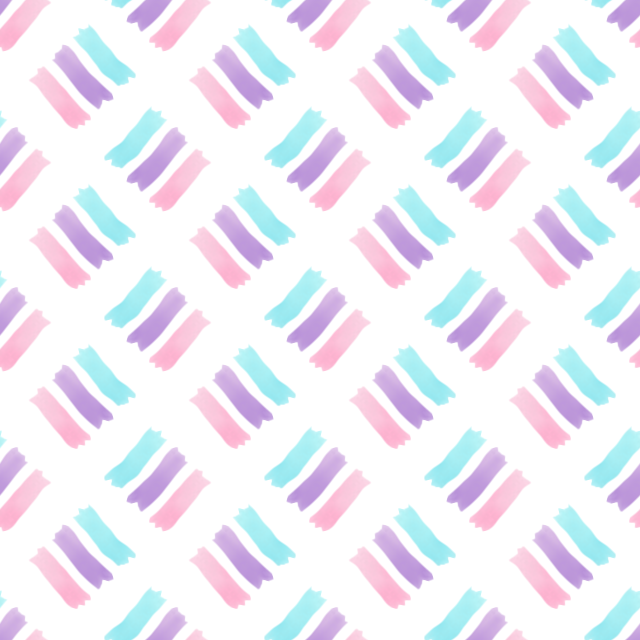
Give the GLSL for this pattern, as a WebGL 2 fragment shader.

```glsl
#version 300 es
precision highp float;
// Trios of pastel watercolour brush strokes in a mirrored diagonal checker on white.

uniform vec2 u_resolution;
out vec4 fragColor;

const float REPEATS = 4.0;
const vec3 PAPER = vec3(1.0);
const vec2 HALF_SIZE = vec2(0.217, 0.064);   // stroke half length and half width
const vec2 STROKE_STEP = vec2(0.137, 0.131); // from one stroke centre to the next
const float STROKE_ANGLE = -0.83;

const vec3 PALE[3] = vec3[3](vec3(0.98, 0.81, 0.88), vec3(0.85, 0.73, 0.90), vec3(0.70, 0.95, 0.96));
const vec3 DEEP[3] = vec3[3](vec3(0.99, 0.71, 0.82), vec3(0.73, 0.58, 0.85), vec3(0.59, 0.91, 0.94));

float hash(vec2 p) {
    return fract(sin(dot(p, vec2(127.1, 311.7))) * 43758.5453);
}

float noise(vec2 p) {
    vec2 i = floor(p);
    vec2 f = fract(p);
    f = f * f * (3.0 - 2.0 * f);
    float low = mix(hash(i), hash(i + vec2(1.0, 0.0)), f.x);
    float high = mix(hash(i + vec2(0.0, 1.0)), hash(i + vec2(1.0, 1.0)), f.x);
    return mix(low, high, f.y);
}

float roundedBox(vec2 p, vec2 halfSize, float radius) {
    vec2 e = abs(p) - halfSize + radius;
    return length(max(e, 0.0)) + min(max(e.x, e.y), 0.0) - radius;
}

// Signed distance to a slightly bent stroke with ragged ends; x runs along it.
float strokeDistance(vec2 q, float seed) {
    q.y += 0.007 * sin(q.x * 15.0 + seed * 0.4);
    vec2 side = sign(q) * 7.0 + seed * 13.0;
    float teeth = noise(vec2(q.y * 42.0, side.x)) - 0.5;
    float slant = noise(vec2(q.y * 14.0, side.x + 3.0)) - 0.5;
    float wobble = noise(vec2(q.x * 13.0, side.y + 5.0)) - 0.5;
    vec2 halfSize = HALF_SIZE + vec2(0.036 * teeth + 0.018 * slant, 0.012 * wobble);
    return roundedBox(q, halfSize, 0.012);
}

// Pigment pooling towards the far end, with cloudy wash and paper grain.
vec3 pigment(vec2 q, float d, float seed, vec3 pale, vec3 deep) {
    float wash = noise(q * vec2(11.0, 18.0) + seed * 9.0) - 0.5;
    float grain = noise(q * 75.0 + seed * 17.0) - 0.5;
    float pool = smoothstep(-0.23, 0.2, q.x) + 0.6 * wash + 0.25 * grain;
    vec3 color = mix(pale, deep, clamp(pool, 0.0, 1.1));
    float dryTip = smoothstep(0.13, 0.23, abs(q.x)) * smoothstep(-0.05, 0.0, d);
    color = mix(color, PAPER, 0.25 * dryTip);
    return color + 0.025 * grain;
}

// Lays three parallel strokes around the origin over the given colour.
vec3 paintTrio(vec3 color, vec2 p, float softness) {
    float c = cos(STROKE_ANGLE);
    float s = sin(STROKE_ANGLE);
    for (int i = 0; i < 3; i++) {
        float seed = float(i) + 1.0;
        vec2 local = p - STROKE_STEP * float(i - 1);
        vec2 q = vec2(c * local.x + s * local.y, c * local.y - s * local.x);
        float d = strokeDistance(q, seed);
        float cover = 1.0 - smoothstep(-softness, softness, d);
        color = mix(color, pigment(q, d, seed, PALE[i], DEEP[i]), cover);
    }
    return color;
}

// Offset from the nearest copy of a centre in the repeating cell.
vec2 wrapAround(vec2 cell, vec2 center) {
    return fract(cell - center + 0.5) - 0.5;
}

void main() {
    vec2 cell = gl_FragCoord.xy / u_resolution * REPEATS;
    float softness = 0.003 + 0.75 * REPEATS / min(u_resolution.x, u_resolution.y);

    // Falling trio in the cell centre, its mirror image at the corners
    vec2 falling = wrapAround(cell, vec2(0.508, 0.515));
    vec2 rising = wrapAround(cell, vec2(0.992, 0.0)) * vec2(-1.0, 1.0);
    vec3 color = paintTrio(PAPER, falling, softness);
    color = paintTrio(color, rising, softness);

    fragColor = vec4(clamp(color, 0.0, 1.0), 1.0);
}
```
